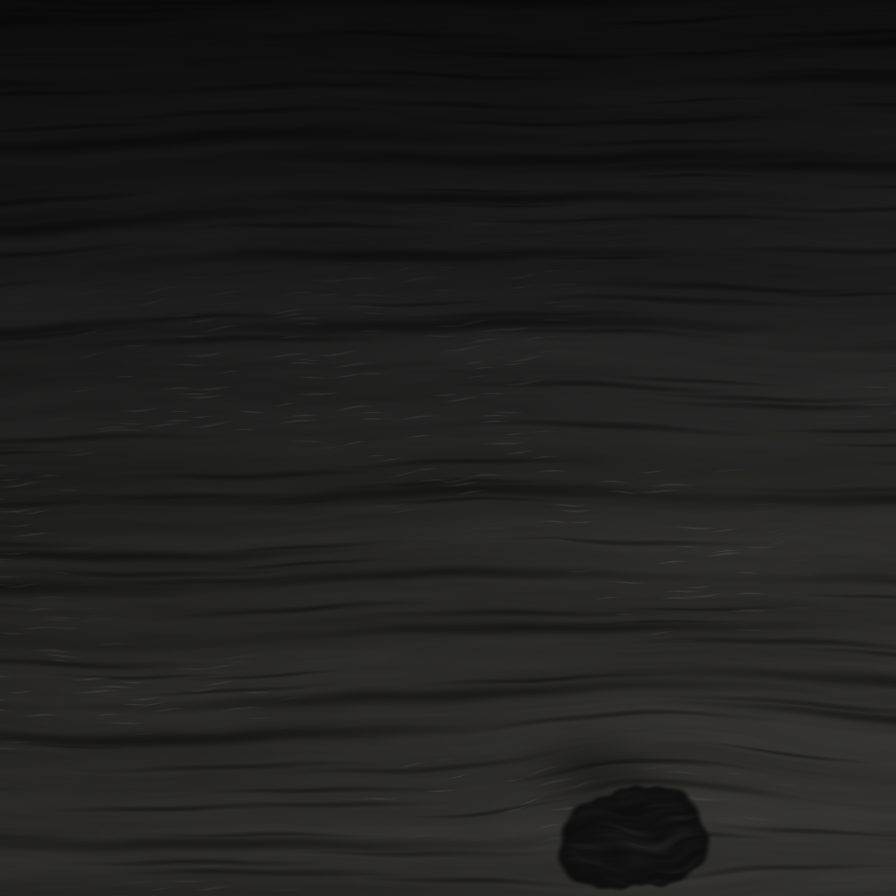
Give the GLSL for this texture, as a WebGL 2 fragment shader.

```glsl
#version 300 es
precision highp float;

uniform vec2 u_resolution;
out vec4 outColor;

// Overall light: bright lower edge fading to a dark top
const float BOTTOM_TONE = 0.164;
const float TOP_DROP = 0.115;
const float DROP_POWER = 1.8;
const float SIDE_LIGHT = 0.034;
const vec3 WARM_TINT = vec3(1.01, 1.0, 0.965);
const vec3 NEUTRAL_TINT = vec3(1.0, 1.0, 1.0);

// Grain strength
const float BAND_CONTRAST = 0.34;
const float FIBRE_CONTRAST = 0.20;
const float STROKE_DEPTH = 0.40;
const float FLECK_GAIN = 0.055;

// Knot
const vec2 KNOT_CENTRE = vec2(0.708, 0.064);
const vec2 KNOT_RADIUS = vec2(0.083, 0.056);
const float KNOT_TILT = 0.14;
const float KNOT_DARK = 0.052;
const float KNOT_RIDGE = 0.085;

vec2 hash2(vec2 p) {
  vec3 h = fract(p.xyx * vec3(0.1031, 0.1030, 0.0973));
  h += dot(h, h.yzx + 33.33);
  return fract((h.xx + h.yz) * h.zy);
}

float valueNoise(vec2 p) {
  vec2 cell = floor(p);
  vec2 f = fract(p);
  f = f * f * (3.0 - 2.0 * f);
  float low = mix(hash2(cell).x, hash2(cell + vec2(1, 0)).x, f.x);
  float high = mix(hash2(cell + vec2(0, 1)).x, hash2(cell + vec2(1, 1)).x, f.x);
  return mix(low, high, f.y);
}

// Cellular strokes: one tapered ellipse in a share of the stretched cells
float strokes(vec2 p, float density, float thickness, float seed) {
  vec2 cell = floor(p);
  float strongest = 0.0;
  for (int j = -1; j <= 1; j++) {
    for (int i = -1; i <= 1; i++) {
      vec2 id = cell + vec2(i, j);
      vec2 centre = id + hash2(id + seed);
      vec2 traits = hash2(id + seed + 57.0);
      vec2 size = vec2(mix(0.45, 0.95, traits.y), thickness * mix(0.5, 1.0, traits.y));
      float body = 1.0 - smoothstep(0.0, 1.0, length((p - centre) / size));
      strongest = max(strongest, body * step(traits.x, density));
    }
  }
  return strongest;
}

// Grain coordinates: gentle waves that open around the knot
vec2 bendGrain(vec2 p) {
  vec2 d = p - KNOT_CENTRE;
  float opening = exp(-dot(d / vec2(0.15, 0.12), d / vec2(0.15, 0.12)));
  float wave = 0.007 * sin(5.0 * p.x + 4.0 * p.y)
             + 0.003 * sin(13.0 * p.x - 9.0 * p.y + 1.7)
             + 0.0008 * sin(41.0 * p.x + 60.0 * p.y);
  float slope = 0.025 * p.x * smoothstep(0.4, 0.8, p.y);
  return vec2(p.x, p.y - 0.5 * d.y * opening + wave - slope);
}

float woodTone(vec2 p) {
  vec2 g = bendGrain(p);
  float light = BOTTOM_TONE - TOP_DROP * pow(p.y, DROP_POWER);
  light += SIDE_LIGHT * (p.x - 0.5) * (1.0 - 0.6 * p.y);

  // Broad bands and fine fibres
  float bands = 0.55 * valueNoise(g * vec2(1.3, 17.0)) + 0.45 * valueNoise(g * vec2(2.6, 48.0) + 9.0);
  float fibres = 0.6 * valueNoise(g * vec2(5.0, 115.0) + 21.0) + 0.4 * valueNoise(g * vec2(17.0, 230.0) + 43.0);
  float tone = light * (1.04 + BAND_CONTRAST * (bands - 0.5) + FIBRE_CONTRAST * (fibres - 0.5));

  // Long dark strokes, then thinner short ones
  float dark = max(strokes(g * vec2(1.6, 25.0), 0.5, 0.36, 3.0),
                   0.8 * strokes(g * vec2(4.2, 62.0), 0.4, 0.38, 17.0));
  tone *= 1.0 - STROKE_DEPTH * dark;

  // Sparse pale flecks gathered in patches
  float patches = smoothstep(0.48, 0.8, valueNoise(p * vec2(4.0, 9.0) + 71.0));
  vec2 tilted = vec2(g.x, g.y - 0.06 * p.x + 0.0012 * sin(90.0 * p.x));
  float flecks = strokes(tilted * vec2(30.0, 190.0), 0.16, 0.42, 29.0);
  tone += FLECK_GAIN * flecks * patches * smoothstep(0.85, 0.5, p.y);

  // Soft shade beside the knot
  vec2 shade = (p - KNOT_CENTRE - vec2(-0.045, 0.075)) / vec2(0.06, 0.035);
  return tone * (1.0 - 0.28 * exp(-dot(shade, shade)));
}

// Returns knot tone and coverage
vec2 knot(vec2 p) {
  float c = cos(KNOT_TILT);
  float s = sin(KNOT_TILT);
  vec2 q = mat2(c, -s, s, c) * (p - KNOT_CENTRE);
  vec2 e = abs(q) / KNOT_RADIUS;
  float angle = atan(q.y, q.x);
  float radius = pow(pow(e.x, 2.6) + pow(e.y, 2.6), 1.0 / 2.6);
  radius += 0.04 * sin(3.0 * angle + 0.8) + 0.025 * sin(7.0 * angle) + 0.015 * sin(17.0 * angle);

  // Curved, crumpled ridges
  float v = q.y + 0.008 * sin(34.0 * q.x + 0.6) + 0.003 * sin(95.0 * q.x + 70.0 * q.y);
  float ridges = 0.6 * valueNoise(vec2(q.x * 16.0, v * 150.0) + 90.0)
               + 0.4 * valueNoise(vec2(q.x * 38.0, v * 260.0) + 130.0);
  float rim = smoothstep(0.7, 0.95, radius);
  float tone = KNOT_DARK + KNOT_RIDGE * ridges * ridges * (1.0 - 0.6 * rim);
  return vec2(tone, 1.0 - smoothstep(0.93, 1.04, radius));
}

void main() {
  vec2 p = gl_FragCoord.xy / u_resolution;
  vec2 k = knot(p);
  float tone = mix(woodTone(p), k.x, k.y);
  vec3 tint = mix(WARM_TINT, NEUTRAL_TINT, max(smoothstep(0.2, 0.8, p.y), k.y));
  outColor = vec4(tone * tint, 1.0);
}
```
